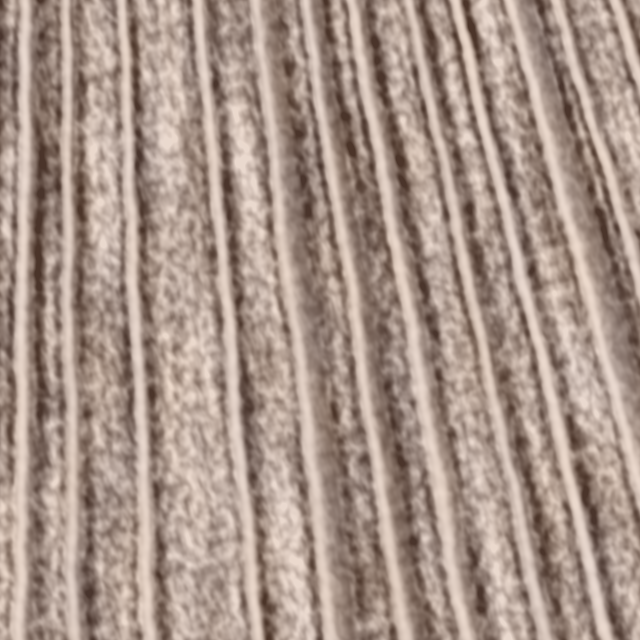
A Shadertoy shader for this texture:

```glsl
// Weathered ribbed surface: raised ribs fan out toward the bottom, with rough grain between.
// Ribs are jittered cells in a fanned coordinate, each with a lit crest, a body and dark
// grooves; gradient noise supplies the wobble, the streaks and the grain.

float hash(vec2 p) {
    return fract(sin(dot(p, vec2(127.1, 311.7))) * 43758.5453);
}

float cornerSlope(vec2 cell, vec2 offset) {
    float angle = 6.2832 * hash(cell);
    return dot(vec2(cos(angle), sin(angle)), offset);
}

// Gradient noise, roughly -0.7 to 0.7
float noise(vec2 p) {
    vec2 i = floor(p), f = fract(p);
    vec2 s = f * f * f * (f * (f * 6.0 - 15.0) + 10.0);
    vec2 e = vec2(1.0, 0.0);
    float low = mix(cornerSlope(i, f), cornerSlope(i + e.xy, f - e.xy), s.x);
    float high = mix(cornerSlope(i + e.yx, f - e.yx), cornerSlope(i + e.xx, f - e.xx), s.x);
    return mix(low, high, s.y);
}

float bump(float d, float width) {
    return exp(-d * d / (width * width));
}

// Soft flecks, slightly stretched along the ribs
float grain(vec2 p) {
    p += 0.003 * vec2(noise(p * 40.0), noise(p * 40.0 + 31.0));
    vec2 q = vec2(p.x + 0.3 * p.y, p.y * 0.7 - 0.2 * p.x);
    return noise(q * 66.0) + 0.42 * noise(q * 112.0 + 17.0);
}

// Paints one rib over the tone; d is the distance to the right of its left edge
float paintRib(float tone, float d, float id, float along, float flecks) {
    float size = hash(vec2(id, 4.3));
    float strength = 0.75 + 0.25 * hash(vec2(id, 9.1));
    float ragged = noise(vec2(id * 7.3, along * 26.0));
    float width = mix(0.013, 0.042, size * size) + 0.002 * ragged;

    // Shadowed grooves on both sides
    float groove = 0.6 * bump(d - width - 0.006, 0.0105) * (0.9 + 0.5 * ragged);
    groove += 0.4 * bump(d + 0.008, 0.006);
    tone -= strength * groove;

    // Body falling away from the light, then the bright crest
    float body = smoothstep(-0.005, 0.002, d) * (1.0 - smoothstep(width - 0.006, width + 0.005, d));
    float plateau = mix(0.44, 0.62, hash(vec2(id, 2.7)));
    float slope = mix(plateau + 0.12, plateau - 0.16, smoothstep(0.004, width, d));
    tone = mix(tone, slope + 0.2 * flecks, body);
    float crest = bump(d - 0.005, 0.0072) * strength;
    return mix(tone, 1.0 + 0.06 * flecks, crest);
}

void mainImage(out vec4 fragColor, in vec2 fragCoord) {
    vec2 p = fragCoord / iResolution.xy;

    // Fan the ribs out from a vertical line near the left side
    float u = 0.06 + (p.x - 0.06) / (1.0 + 0.37 * (1.0 - p.y));
    float wobble = 0.006 * noise(vec2(u * 9.0, p.y * 5.0));
    wobble += 0.003 * noise(vec2(u * 24.0, p.y * 17.0));
    float across = u + wobble;

    // Rough ground with lengthwise streaks and broad lighter and darker bands
    float flecks = grain(p);
    float streaks = noise(vec2(across * 58.0, p.y * 3.5));
    float bands = noise(vec2(across * 18.0, p.y * 2.0));
    float patches = noise(vec2(across * 22.0, p.y * 12.0));
    float tone = 0.69 + 0.41 * flecks + 0.34 * streaks + 0.2 * bands + 0.16 * patches;

    // Ribs, one per jittered cell, painted left to right
    float spacing = 0.083;
    float cell = floor(across / spacing);
    for (float k = -1.0; k <= 1.0; k++) {
        float id = cell + k;
        float left = (id + 0.15 + 0.6 * hash(vec2(id, 1.7))) * spacing;
        tone = paintRib(tone, across - left, id, p.y, flecks);
    }

    // Soft limits, then warm brown shadow to pale beige light
    tone = clamp(tone, 0.0, 1.0);
    tone = mix(tone, smoothstep(0.0, 1.0, tone), 0.25);
    vec3 shadowBrown = vec3(0.29, 0.205, 0.165);
    vec3 paleBeige = vec3(0.92, 0.85, 0.805);
    vec3 color = mix(shadowBrown, paleBeige, tone);
    color += vec3(0.012, 0.0, -0.02) * noise(vec2(across * 20.0, p.y * 6.0) + 50.0);
    fragColor = vec4(color, 1.0);
}
```
